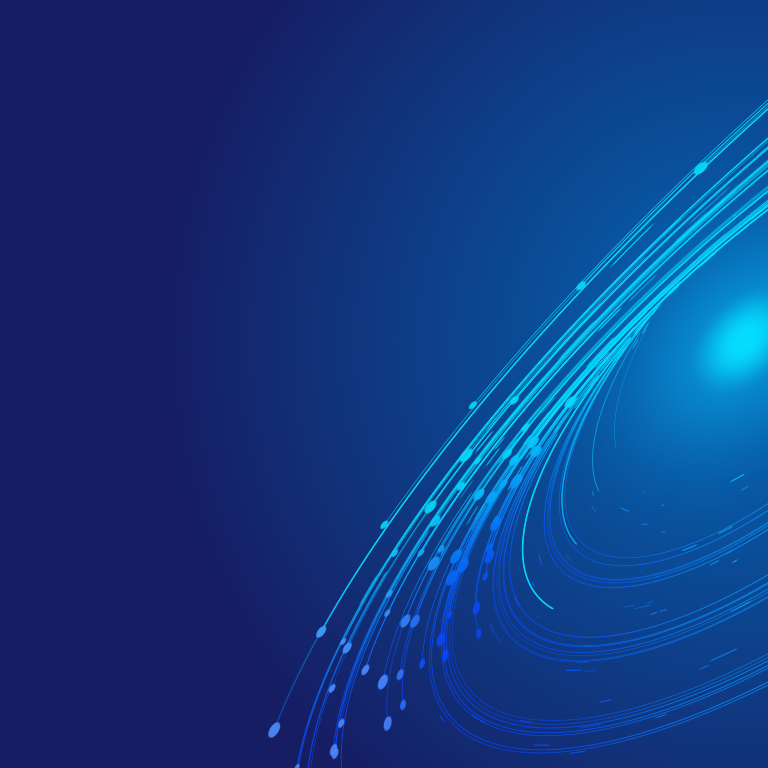
Write a Shadertoy shader that draws this background.

```glsl
const vec3 NAVY = vec3(0.085, 0.115, 0.39);
const vec3 OCEAN = vec3(0.015, 0.405, 0.71);
const vec3 AZURE = vec3(0.03, 0.61, 0.87);
const vec3 CYAN = vec3(0.02, 0.86, 0.99);
const vec3 BLUE = vec3(0.03, 0.27, 0.97);
const vec3 PERIWINKLE = vec3(0.36, 0.60, 1.0);

const vec2 CORE = vec2(0.97, 0.557);
const float GLOW_REACH = 0.76;
const float HALO_SIZE = 0.11;
const vec2 HEAD_SIZE = vec2(0.0102, 0.0052);
const float THIN = 0.0006;
const float BUNDLES = 6.0;
const float COMETS_PER_BUNDLE = 11.0;
const float RING_GROUPS = 3.0;
const float RINGS_PER_GROUP = 7.0;
const int ACCENTS = 4;
const int DASHES = 130;
const float TAIL_END = 1.65;

struct Orbit { vec2 center; vec2 radii; float shear; float squash; };

float hash(float n) {
    n = fract(n * 0.1031 + 0.137);
    n *= n + 33.33;
    n *= n + n;
    return fract(n);
}

// Family of tilted ellipses; a larger level lies further out
Orbit makeOrbit(float level) {
    float shear = 0.72 + 0.032 * level;
    vec2 growth = vec2(0.0794, 0.0658) * level * level;
    return Orbit(vec2(1.0247, 0.556) + level * vec2(0.0273, -0.1087) + growth,
                 vec2(0.293, 0.2878) + level * vec2(0.190, 0.1257) + growth,
                 shear, sqrt(1.0 - shear * shear));
}

// Angle zero is the leftmost point; positive angles climb
vec2 orbitPoint(Orbit o, float angle) {
    float x = -cos(angle);
    return o.center + o.radii * vec2(x, o.shear * x + o.squash * sin(angle));
}

// Returns the angle along the orbit and the distance to it
vec2 orbitSpace(Orbit o, vec2 p) {
    vec2 w = (p - o.center) / o.radii;
    vec2 q = vec2(-w.x, (w.y - o.shear * w.x) / o.squash);
    float r = max(length(q), 1e-4);
    vec2 n = q / r;
    vec2 slope = vec2(-n.x - n.y * o.shear / o.squash, n.y / o.squash) / o.radii;
    return vec2(atan(q.y, q.x), abs(r - 1.0) / length(slope));
}

float arc(Orbit o, vec2 p, float from, float to, float halfWidth, float pixel) {
    vec2 s = orbitSpace(o, p);
    float line = 1.0 - smoothstep(halfWidth - 0.5 * pixel, halfWidth + 0.6 * pixel, s.y);
    return line * smoothstep(from, from + 0.01, s.x)
                * (1.0 - smoothstep(to - 0.01, to, s.x));
}

// Oval at the tip, leaning towards the diagonal
float cometHead(Orbit o, vec2 p, float angle, float size, float pixel) {
    vec2 tip = orbitPoint(o, angle);
    vec2 along = normalize(orbitPoint(o, angle + 0.01) - tip);
    along = normalize(along + vec2(0.42, 0.30));
    vec2 d = p - tip;
    vec2 local = vec2(dot(d, along), dot(d, vec2(-along.y, along.x)));
    float e = length(local / (HEAD_SIZE * size)) - 1.0;
    float edge = 0.7 * pixel / (HEAD_SIZE.y * size);
    return 1.0 - smoothstep(-edge, edge, e);
}

vec3 inkAt(vec2 p, float level) {
    float lit = smoothstep(0.10, 0.46, p.y + 0.13 * (level - 1.3));
    return mix(BLUE, CYAN, clamp(lit + 0.5 * smoothstep(0.65, 1.0, p.x), 0.0, 1.0));
}

vec3 background(vec2 p) {
    vec2 d = p - CORE;
    vec3 color = mix(NAVY, OCEAN, clamp(1.0 - length(d) / GLOW_REACH, 0.0, 1.0));
    float e = length(vec2((d.x + d.y) * 0.50, (d.y - d.x) * 0.78));
    color = mix(color, AZURE, 0.88 * exp(-e * e / (HALO_SIZE * HALO_SIZE)));
    return mix(color, CYAN, 1.0 - smoothstep(0.008, 0.064, e));
}

void mainImage(out vec4 fragColor, in vec2 fragCoord) {
    vec2 p = fragCoord / iResolution.xy;
    float pixel = 1.0 / min(iResolution.x, iResolution.y);
    vec3 color = background(p);

    // Closed rings in loose groups
    for (float i = 0.0; i < RING_GROUPS * RINGS_PER_GROUP; i++) {
        float level = 0.05 + 0.46 * floor(i / RINGS_PER_GROUP) + 0.2 * (hash(i + 11.0) - 0.5);
        float ink = arc(makeOrbit(level), p, -1.85, 0.5 + 0.6 * hash(i + 53.0), THIN, pixel);
        color = mix(color, inkAt(p, level), ink * (0.35 + 0.5 * hash(i + 91.0)));
    }

    // Bright inner arcs
    for (int i = 0; i < ACCENTS; i++) {
        float n = float(i);
        float level = -0.42 + 0.14 * n + 0.035 * n * n;
        float ink = arc(makeOrbit(level), p, -0.15 - 0.11 * n, 0.62 + 0.1 * n, THIN * (0.8 + 0.3 * n), pixel);
        color = mix(color, mix(AZURE, CYAN, n / 3.0), ink * (0.5 + 0.15 * n));
    }

    // Short scattered dashes, above and below
    for (int i = 0; i < DASHES; i++) {
        float n = float(i);
        bool upper = i % 3 != 0;
        float level = mix(-0.45, upper ? 2.45 : 1.1, hash(n + 131.0));
        float from = upper ? mix(0.4, 1.4, hash(n + 233.0)) : mix(-1.5, -0.2, hash(n + 233.0));
        float to = from + mix(0.025, 0.09, hash(n + 337.0));
        float ink = arc(makeOrbit(level), p, from, to, THIN * 1.3, pixel);
        color = mix(color, inkAt(p, level + 0.6), ink * mix(0.35, 0.9, hash(n + 439.0)));
    }

    // Comets: long trails with an oval head, gathered in bundles
    for (float i = 0.0; i < BUNDLES * COMETS_PER_BUNDLE; i++) {
        float bundle = floor(i / COMETS_PER_BUNDLE);
        float place = mod(i, COMETS_PER_BUNDLE) / (COMETS_PER_BUNDLE - 1.0);
        bool outermost = bundle == BUNDLES - 1.0;
        if (outermost && mod(i, 2.0) < 0.5) continue;
        float level = outermost ? 2.58 + 0.16 * (hash(i + 541.0) - 0.5)
                                : 0.65 + 0.36 * bundle + 0.22 * (hash(i + 541.0) - 0.5);
        float head = outermost ? mix(0.24, 1.0, place)
                               : mix(-0.1, 0.7, place) + 0.1 * (hash(i + 643.0) - 0.5);
        float tail = hash(i + 677.0) < 0.4 ? head + mix(0.3, 0.8, hash(i + 701.0)) : TAIL_END;
        Orbit o = makeOrbit(level);
        vec3 ink = inkAt(p, level);
        float trail = arc(o, p, head, tail, THIN * mix(0.6, 1.5, hash(i + 747.0)), pixel);
        color = mix(color, ink, trail * mix(0.4, 0.95, hash(i + 853.0)));
        float pale = 0.8 * smoothstep(1.0, 1.5, level) * (1.0 - smoothstep(0.12, 0.36, p.y));
        float blob = cometHead(o, p, head, mix(0.5, 1.1, hash(i + 959.0)), pixel);
        color = mix(color, mix(ink, PERIWINKLE, pale), blob * 0.9);
    }

    fragColor = vec4(color, 1.0);
}
```
